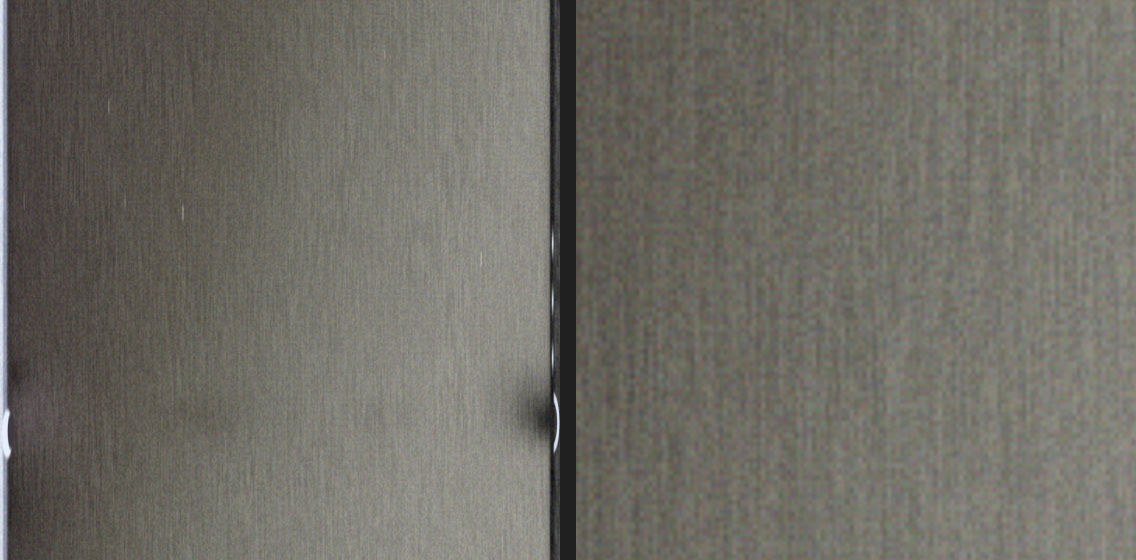
Left: the whole. Right: its middle third, enlarged.
This texture is drawn by a Shadertoy shader. Its source:

```glsl
// Vertically brushed steel panel with soft reflections and bright metal side edges.
#define STREAK_SCALE vec2(360.0, 26.0)
#define SPECK_SCALE 400.0
#define STREAK_AMOUNT 0.075
#define SPECK_AMOUNT 0.070
#define CHROMA_AMOUNT 0.060
#define SCRATCH_COUNT 18
#define SCRATCH_LENGTH 0.016
#define LEFT_EDGE 0.015
#define RIGHT_EDGE 0.983
#define HANDLE_Y 0.230

const vec3 SHADOW = vec3(0.285, 0.26, 0.25);
const vec3 BRONZE = vec3(0.365, 0.35, 0.315);
const vec3 STEEL = vec3(0.455, 0.45, 0.415);
const vec3 PALE_STEEL = vec3(0.555, 0.55, 0.52);
const vec3 BLUE_METAL = vec3(0.56, 0.58, 0.64);
const vec3 GLINT = vec3(0.84, 0.87, 0.93);
const vec3 SEAM = vec3(0.13, 0.13, 0.13);

float hash(vec2 p) {
    return fract(sin(dot(p, vec2(127.1, 311.7))) * 43758.5453);
}

float noise(vec2 p) {
    vec2 cell = floor(p), f = fract(p);
    f = f * f * (3.0 - 2.0 * f);
    return mix(mix(hash(cell), hash(cell + vec2(1, 0)), f.x),
               mix(hash(cell + vec2(0, 1)), hash(cell + vec2(1, 1)), f.x), f.y);
}

// One brush line per column, each broken at its own heights.
float brushLine(float column, float y) {
    y += 19.0 * hash(vec2(column, 71.0));
    float f = smoothstep(0.0, 1.0, fract(y));
    return mix(hash(vec2(column, floor(y))), hash(vec2(column, floor(y) + 1.0)), f);
}

float brushed(vec2 p) {
    float column = floor(p.x);
    return mix(brushLine(column, p.y), brushLine(column + 1.0, p.y),
               smoothstep(0.0, 1.0, fract(p.x))) - 0.5;
}

// Soft elliptical spot: one at the centre, fading outwards.
float blob(vec2 p, vec2 center, vec2 radius) {
    vec2 d = (p - center) / radius;
    return exp(-dot(d, d));
}

float linearStep(float a, float b, float x) {
    return clamp((x - a) / (b - a), 0.0, 1.0);
}

vec3 steelRamp(float t) {
    vec3 color = mix(SHADOW, BRONZE, linearStep(0.03, 0.27, t));
    color = mix(color, STEEL, linearStep(0.27, 0.52, t));
    color = mix(color, PALE_STEEL, linearStep(0.52, 0.84, t));
    return color + 0.035 * linearStep(0.84, 1.2, t);
}

// Broad light, darkest at the left and swinging brighter towards the bottom.
vec3 panelLight(vec2 uv) {
    float tone = uv.x + 0.34 * (0.5 - uv.y) * smoothstep(0.0, 0.4, uv.x);
    tone += 0.05 * (noise(uv * vec2(5.0, 2.5) + 7.0) - 0.5);
    tone -= 0.11 * blob(uv, vec2(0.37, 0.255), vec2(0.07, 0.04));
    tone -= 0.08 * blob(uv, vec2(0.69, 0.255), vec2(0.06, 0.035));
    vec3 color = steelRamp(tone);
    color += vec3(0.055, 0.05, 0.065) * blob(uv, vec2(0.06, 0.26), vec2(0.07, 0.07));
    color *= 1.0 - 0.25 * blob(uv, vec2(0.025, 0.33), vec2(0.03, 0.035));
    color *= 1.0 - 0.15 * blob(uv, vec2(0.03, 0.10), vec2(0.05, 0.09));
    color *= 1.0 - 0.62 * blob(uv, vec2(0.985, 0.25), vec2(0.045, 0.04));
    color *= 1.0 - 0.25 * blob(uv, vec2(0.95, 0.285), vec2(0.06, 0.06));
    return color;
}

// Short brush lines in uneven patches over fine coloured grain.
vec3 brushedGrain(vec2 uv) {
    float patches = 0.6 + 0.8 * noise(uv * vec2(16.0, 7.0) + 23.0);
    float streak = 0.8 * brushed(uv * STREAK_SCALE)
                 + 0.2 * brushed(uv * STREAK_SCALE * vec2(0.4, 0.35) + 400.0);
    vec2 p = uv * SPECK_SCALE;
    float speck = noise(p * vec2(1.0, 0.7) + 11.0) - 0.5;
    vec3 chroma = vec3(noise(p + 53.0), noise(p + 97.0), noise(p + 151.0)) - 0.5;
    return vec3(STREAK_AMOUNT * streak * patches + SPECK_AMOUNT * speck) + CHROMA_AMOUNT * chroma;
}

float scratches(vec2 uv, float px) {
    float light = 0.0;
    for (int i = 0; i < SCRATCH_COUNT; i++) {
        float id = float(i);
        vec2 d = abs(uv - vec2(hash(vec2(id, 3.0)), hash(vec2(id, 8.0))));
        float len = SCRATCH_LENGTH * (0.5 + hash(vec2(id, 5.0)));
        float line = 1.0 - smoothstep(0.0003, 0.0006 + px, d.x);
        light += line * (1.0 - smoothstep(0.4 * len, len, d.y)) * pow(hash(vec2(id, 13.0)), 3.0);
    }
    return light;
}

void mainImage(out vec4 fragColor, in vec2 fragCoord) {
    vec2 uv = fragCoord / iResolution.xy;
    float px = 1.0 / iResolution.y;
    vec3 grain = brushedGrain(uv);
    vec3 color = panelLight(uv) + grain + 0.20 * scratches(uv, px);

    // Left rim: bright sliver, blue metal, then a dark crease.
    color *= 1.0 - 0.25 * exp(-max(uv.x - LEFT_EDGE, 0.0) / 0.007);
    vec3 rim = mix(GLINT, BLUE_METAL, smoothstep(0.003, 0.008, uv.x));
    rim = mix(rim, vec3(0.27, 0.28, 0.35), smoothstep(0.010, LEFT_EDGE, uv.x)) + grain;
    color = mix(rim, color, smoothstep(LEFT_EDGE - 0.002, LEFT_EDGE + 0.003, uv.x));

    // Right rim: black seam, worn dark metal and a row of small glints.
    color *= 1.0 - 0.30 * exp(-max(RIGHT_EDGE - uv.x, 0.0) / 0.005);
    float worn = noise(uv * vec2(240.0, 45.0));
    vec3 side = mix(SEAM, vec3(0.33), smoothstep(0.986, 0.994, uv.x) * (0.4 + 0.6 * worn)) + grain;
    float glintY = (fract((uv.y - 0.31) / 0.102) - 0.5) * 0.102;
    float row = smoothstep(0.31, 0.32, uv.y) * (1.0 - smoothstep(0.60, 0.61, uv.y));
    side = mix(side, GLINT, row * blob(vec2(uv.x, glintY), vec2(0.987, 0.0), vec2(0.0018, 0.022)));
    color = mix(color, side, smoothstep(RIGHT_EDGE - 0.003, RIGHT_EDGE + 0.002, uv.x));

    // Rounded handle ends: a crescent at the left, a thin arc at the right.
    float crescent = length((uv - vec2(0.013, HANDLE_Y - 0.005)) / vec2(0.010, 0.046));
    float hollow = length((uv - vec2(0.020, HANDLE_Y)) / vec2(0.007, 0.036));
    color = mix(color, GLINT + 0.06, 1.0 - smoothstep(0.8, 1.1, crescent));
    color = mix(color, vec3(0.24, 0.23, 0.25), 1.0 - smoothstep(0.7, 1.1, hollow));
    float arc = abs(length((uv - vec2(0.985, HANDLE_Y + 0.015)) / vec2(0.012, 0.048)) - 1.0);
    color = mix(color, GLINT, (1.0 - smoothstep(0.08, 0.26, arc)) * smoothstep(0.987, 0.991, uv.x));

    fragColor = vec4(clamp(color, 0.0, 1.0), 1.0);
}
```
